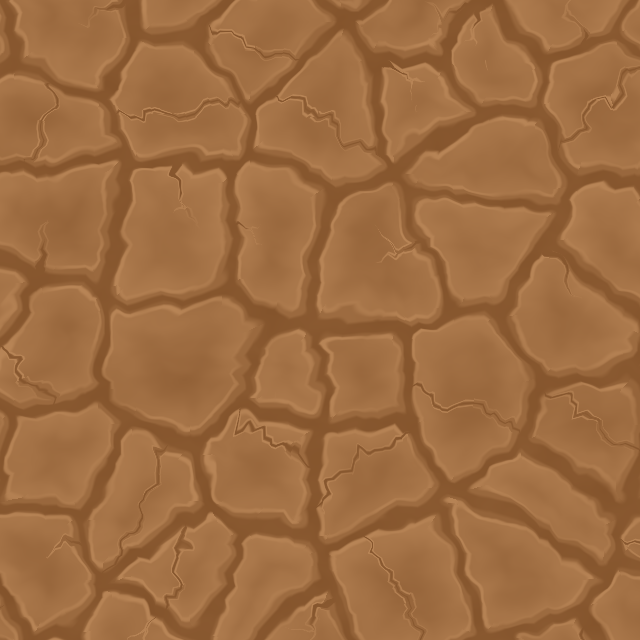
This texture is drawn by a WebGL 2 fragment shader. Its source:

```glsl
#version 300 es
precision highp float;
// Cracked clay slabs, painted in warm browns. Jittered Voronoi cells form the slabs;
// their border distance sets groove, bevel and pale rim. Layered sines roughen the
// outlines and mottle the faces; some slabs are split or cracked by zigzag lines.
uniform vec2 u_resolution;
out vec4 fragColor;

vec2 hash2(vec2 p) {
    vec3 q = fract(p.xyx * vec3(0.1031, 0.1030, 0.0973));
    q += dot(q, q.yzx + 33.33);
    return fract((q.xx + q.yz) * q.zy);
}

// Layered, mutually bent sines, roughly -0.7 to 0.7
float layers(vec2 p) {
    float sum = 0.0, amp = 0.5;
    for (int i = 0; i < 4; i++) {
        p = mat2(0.8, 0.6, -0.6, 0.8) * p * 1.7 + 1.3;
        sum += amp * sin(p.x + 1.2 * sin(p.y * 1.1)) * sin(p.y + 1.3 * sin(p.x * 0.8));
        amp *= 0.55;
    }
    return sum;
}

float zigzag(float x) {
    return abs(fract(x) - 0.5) * 2.0 - 0.5;
}

float smoothMin(float a, float b, float k) {
    float h = max(k - abs(a - b), 0.0) / k;
    return min(a, b) - h * h * k * 0.25;
}

vec2 seed(vec2 cell) {
    return cell + 0.5 + 0.86 * (hash2(cell) - 0.5);
}

// Distance to the slab border; also gives the slab id, centre and border normal
float slabBorder(vec2 p, out vec2 id, out vec2 centre, out vec2 normal) {
    float nearest = 1e3;
    for (int y = -1; y <= 1; y++)
    for (int x = -1; x <= 1; x++) {
        vec2 cell = floor(p) + vec2(x, y), s = seed(cell);
        if (distance(p, s) < nearest) {
            nearest = distance(p, s);
            id = cell;
            centre = s;
        }
    }
    float border = 1e3, closest = 1e3;
    for (int y = -2; y <= 2; y++)
    for (int x = -2; x <= 2; x++) {
        if (x == 0 && y == 0) continue;
        vec2 cell = id + vec2(x, y), s = seed(cell);
        vec2 n = normalize(s - centre);
        float d = dot(0.5 * (s + centre) - p, n);
        d -= 0.03 * hash2(cell + id + 71.0).x - 0.012; // uneven groove widths
        if (d < closest) {
            closest = d;
            normal = n;
        }
        border = smoothMin(border, d, 0.07);
    }
    return border;
}

// Zigzag splits and tapering, sometimes forked cracks inside a slab
float crackDistance(vec2 q, vec2 id) {
    vec2 kind = hash2(id + 19.0);
    float angle = 6.283 * hash2(id + 43.0).x;
    q = mat2(cos(angle), -sin(angle), sin(angle), cos(angle)) * q;
    float bend = 0.09 * zigzag(q.x * 2.6 + kind.y) + 0.03 * zigzag(q.x * 7.0);
    float across = q.y - bend;
    if (kind.x < 0.24) return 2.2 * abs(across + 0.06) + 0.025;
    if (kind.x > 0.62) return 1e3;
    float fork = max(0.0, 0.24 - q.x) * 0.8 * step(0.5, kind.y);
    return 2.0 * abs(abs(across) - fork) + 0.13 - 0.3 * q.x;
}

void main() {
    vec2 uv = gl_FragCoord.xy / u_resolution.y;
    float soft = 0.008 + 5.7 / u_resolution.y;
    vec2 p = uv * 5.7 + 3.0;

    // Rough, hand-cut outlines
    vec2 warp = vec2(layers(p * 1.5), layers(p.yx * 1.5 + 8.0));
    vec2 jag = vec2(zigzag(p.y * 2.3 + warp.x), zigzag(p.x * 2.1 + warp.y));
    p += 0.13 * warp + 0.05 * jag;

    vec2 id, centre, normal;
    float inset = slabBorder(p, id, centre, normal);
    float d = min(inset, crackDistance(p - centre, id));

    // Painted face: darker middle, lighter shoulders, soft blotches
    float blotch = layers(p * 1.3 + id * 5.0);
    float brush = layers(p * vec2(2.6, 4.2) + 20.0);
    float tone = mix(0.74, 0.43, smoothstep(0.10, 0.42, inset + 0.12 * blotch));
    tone += 0.24 * blotch + 0.10 * brush + 0.12 * (hash2(id + 7.0).y - 0.5);

    // Bevel, wider toward the lower right, then the groove
    float lean = dot(normal, vec2(0.7, -0.7));
    float bevelEnd = 0.083 + 0.022 * lean + 0.03 * brush;
    float bevelTone = 0.34 + 0.10 * lean + 0.12 * blotch;
    tone = mix(bevelTone, tone, smoothstep(-soft, soft, d - bevelEnd));
    float grooveEnd = 0.043 + 0.015 * blotch;
    tone = mix(-0.06 + 0.1 * brush, tone, smoothstep(-soft, soft, d - grooveEnd));

    // Thin pale rim, broken up along its length
    float rim = 1.0 - smoothstep(0.004, 0.012 + soft, abs(d - bevelEnd - 0.008));
    float rimStrength = clamp(0.62 - 0.25 * lean + 0.8 * layers(p * 1.9 + 31.0), 0.12, 1.0);
    tone = mix(tone, 1.12, rim * rimStrength);

    vec3 colour = vec3(0.54, 0.35, 0.19) + tone * vec3(0.16, 0.15, 0.13);
    fragColor = vec4(colour, 1.0);
}
```
